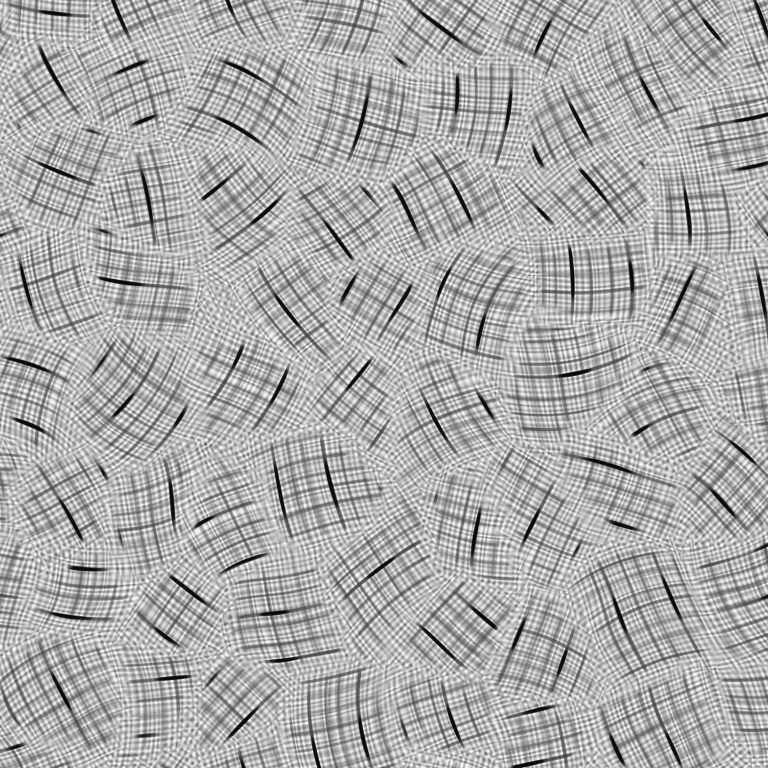
This pattern is drawn by a Shadertoy shader. Its source:

```glsl
// Patches of bent pen cross-hatching, each turned its own way.
// Jittered sites with a squarish metric split the plane into patches; every patch
// gets fine woven strands, a coarse grid of grey lines and a few black strokes.

#define CELLS 7.5           // patches per canvas height
#define JITTER 0.82         // scatter of patch centres
#define PITCH 0.0072        // distance between fine strands
#define STRAND_CONTRAST 0.145
#define PAPER 0.735         // mean tone of the fine weave
#define SPACING 0.0225      // distance between grey lines
#define LINE_WIDTH 0.0020   // half width of a grey line
#define STROKE_WIDTH 0.0025 // half width of a black stroke
#define LINE_TONE 0.25
#define INK_TONE 0.04
#define SEAM_WIDTH 0.016

float hash(vec2 p) {
    vec3 a = fract(vec3(p.xyx) * 0.1031);
    a += dot(a, a.yzx + 33.33);
    return fract((a.x + a.y) * a.z);
}

float noise(vec2 p) {
    vec2 i = floor(p), f = fract(p);
    f = f * f * (3.0 - 2.0 * f);
    return mix(mix(hash(i), hash(i + vec2(1, 0)), f.x),
               mix(hash(i + vec2(0, 1)), hash(i + vec2(1, 1)), f.x), f.y);
}

// Soft-edged coverage of a line at the given distance from its axis
float cover(float dist, float halfWidth) {
    float soft = max(0.75 / iResolution.y, 0.0012);
    return 1.0 - smoothstep(halfWidth - soft, halfWidth + soft, abs(dist));
}

// Curved version of a patch frame
vec2 bent(vec2 q, float seed) {
    vec2 bend = 4.0 * (vec2(hash(vec2(seed, 3)), hash(vec2(seed, 8))) - 0.5);
    return q + bend * q.yx * q.yx;
}

// Fine strands along x: a wave of uneven pitch and strength around zero
float strands(vec2 q, float seed) {
    float row = q.y / PITCH + seed;
    float shift = noise(vec2(row * 0.8, q.x * 9.0 + seed));
    float strength = noise(vec2(row * 1.3 + 31.0, q.x * 22.0 + seed));
    return cos(6.2832 * (row + 0.8 * shift)) * mix(0.3, 1.15, strength);
}

float weave(vec2 q, float seed) {
    return STRAND_CONTRAST * (strands(q, seed) + strands(q.yx, seed + 57.0));
}

// Coarse lines along x: grey strength in x, black ink in y
vec2 penLines(vec2 q, float seed, float edge) {
    float row = q.y / SPACING + seed;
    float id = floor(row);
    float r = hash(vec2(id, seed * 3.0));
    float r2 = hash(vec2(id + 41.0, seed * 5.0));
    float dist = (row - id - 0.5 - 0.4 * (r - 0.5)) * SPACING;
    float bold = step(mod(id, 3.0), 0.5);

    // Ragged ends and uneven pressure
    float reach = smoothstep(0.001, 0.010, edge - 0.011 * r2);
    float pressure = reach * mix(0.65, 1.0, noise(vec2(q.x * 28.0, id * 5.0 + seed)));
    float grey = pressure * mix(0.75, 1.0, bold)
               * cover(dist, LINE_WIDTH * (0.6 + 0.4 * pressure + 0.15 * bold));

    // Tapered black part of every third line
    float t = (q.x - 0.05 * (r2 - 0.5)) / mix(0.024, 0.044, r);
    float taper = max(0.0, 1.0 - t * t);
    float ink = bold * reach * smoothstep(0.0, 0.7, taper)
              * cover(dist, STROKE_WIDTH * sqrt(taper));
    return vec2(grey, ink);
}

void mainImage(out vec4 fragColor, in vec2 fragCoord) {
    vec2 p = fragCoord / iResolution.y;
    p += 0.007 * (vec2(noise(p * 13.0), noise(p * 13.0 + 70.0)) - 0.5);

    // Nearest and second nearest patch, in their own turned frames
    vec2 home = floor(p * CELLS), q1 = vec2(0), q2 = vec2(0);
    float d1 = 9.0, d2 = 9.0, seed1 = 0.0, seed2 = 0.0;
    for (int j = -2; j <= 2; j++)
    for (int i = -2; i <= 2; i++) {
        vec2 cell = home + vec2(i, j);
        vec2 scatter = vec2(hash(cell + 11.0), hash(cell + 83.0)) - 0.5;
        float angle = 6.2832 * hash(cell + 29.0);
        vec2 axis = vec2(cos(angle), sin(angle));
        vec2 v = p - (cell + 0.5 + JITTER * scatter) / CELLS;
        vec2 q = vec2(dot(v, axis), dot(v, vec2(-axis.y, axis.x)));
        float d = sqrt(length(q * q));
        float seed = 90.0 * hash(cell + 5.0);
        if (d < d1) {
            d2 = d1; q2 = q1; seed2 = seed1;
            d1 = d; q1 = q; seed1 = seed;
        } else if (d < d2) {
            d2 = d; q2 = q; seed2 = seed;
        }
    }
    float edge = 0.5 * (d2 - d1);
    q1 = bent(q1, seed1);
    q2 = bent(q2, seed2);

    // Weaves of neighbouring patches mingle along the seams at full contrast
    float seam = 0.5 * (1.0 - smoothstep(0.0, SEAM_WIDTH, edge));
    float fabric = (1.0 - seam) * weave(q1, seed1) + seam * weave(q2, seed2);
    float tone = PAPER + fabric / length(vec2(1.0 - seam, seam));

    // Grey grid, then black strokes
    vec2 mainLines = penLines(q1, seed1, edge);
    vec2 crossLines = penLines(q1.yx, seed1 + 17.3, edge);
    tone = mix(tone, LINE_TONE, 0.65 * crossLines.x);
    tone = mix(tone, LINE_TONE, 0.85 * mainLines.x);
    tone = mix(tone, INK_TONE, mainLines.y);
    fragColor = vec4(vec3(clamp(tone, 0.0, 0.95)), 1.0);
}
```
